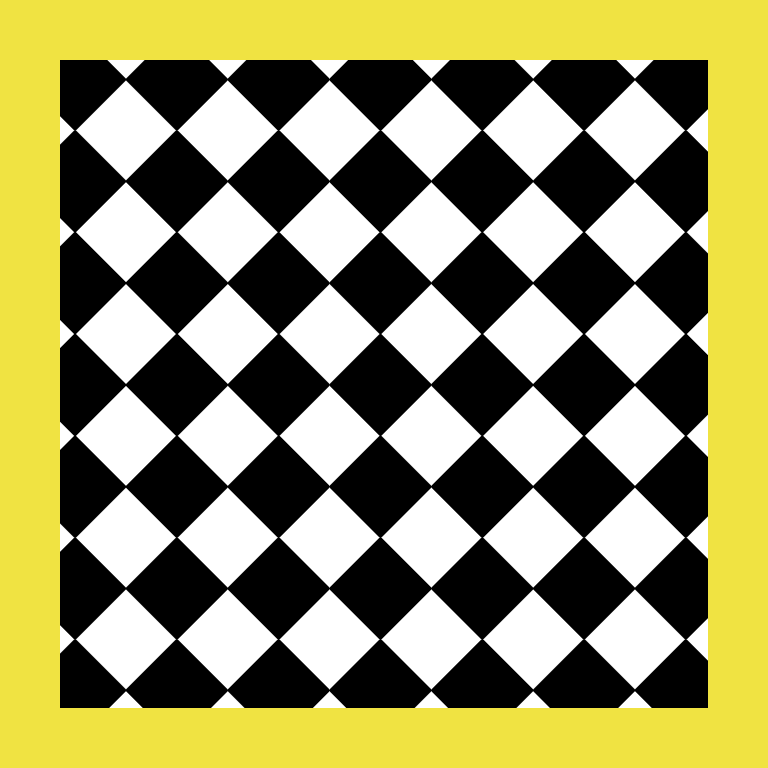
A Shadertoy shader for this pattern:

```glsl
// White diamonds in a six by six grid on a black square panel with a yellow border.

const vec3 YELLOW = vec3(0.94, 0.89, 0.26);
const vec3 BLACK = vec3(0.0);
const vec3 WHITE = vec3(1.0);

const float PANEL_HALF = 0.421875;             // half side of the panel
const float PITCH = 0.13255;                   // spacing of the diamonds
const float DIAMOND_HALF = 0.0651;             // centre to tip, leaves a hairline gap
const vec2 GRID_CENTER = vec2(0.4954, 0.4988); // slightly off the panel centre

float sdSquare(vec2 p, float halfSide) {
    vec2 d = abs(p) - halfSide;
    return max(d.x, d.y);
}

float sdDiamond(vec2 p, float halfDiagonal) {
    return (abs(p.x) + abs(p.y) - halfDiagonal) * sqrt(0.5);
}

// Position relative to the centre of its grid cell
vec2 repeatCell(vec2 p, float pitch) {
    return (fract(p / pitch) - 0.5) * pitch;
}

// Antialiased fill of a signed distance
float coverage(float dist, float pixel) {
    return clamp(0.5 - dist / pixel, 0.0, 1.0);
}

void mainImage(out vec4 fragColor, in vec2 fragCoord) {
    float pixel = 1.0 / min(iResolution.x, iResolution.y);
    vec2 uv = (fragCoord - 0.5 * iResolution.xy) * pixel + 0.5;

    // Diamond grid
    vec2 cell = repeatCell(uv - GRID_CENTER, PITCH);
    float diamond = coverage(sdDiamond(cell, DIAMOND_HALF), pixel);
    vec3 color = mix(BLACK, WHITE, diamond);

    // Border crops the grid to the panel
    float panel = coverage(sdSquare(uv - 0.5, PANEL_HALF), pixel);
    color = mix(YELLOW, color, panel);

    fragColor = vec4(color, 1.0);
}
```
